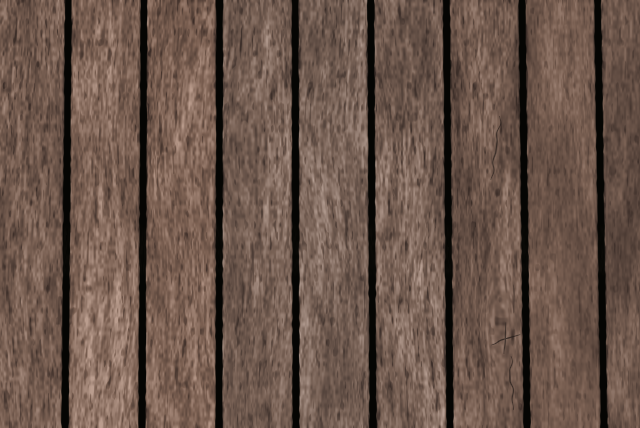
This texture is drawn by a WebGL 1 fragment shader. Its source:

```glsl
precision highp float;
uniform vec2 u_resolution;

#define GAP_HALF 0.046
#define FIRST_GAP vec2(0.1523, 0.1602)
#define PITCH vec2(0.1805, 0.1772)
#define KNOT vec2(1.173, 0.245)
#define KNOT_BOARD 5.0
#define GRAIN 0.52
#define FIBRE 0.30
#define WEAR 0.50
#define SHADOW vec3(0.02, 0.02, 0.01)
#define DARK_WOOD vec3(0.23, 0.18, 0.16)
#define MID_WOOD vec3(0.47, 0.38, 0.33)
#define PALE_WOOD vec3(0.71, 0.62, 0.57)

float hash(vec2 p) {
  vec3 q = fract(p.xyx * 0.1031);
  q += dot(q, q.yzx + 33.33);
  return fract((q.x + q.y) * q.z);
}

float noise(vec2 p) {
  vec2 i = floor(p), f = fract(p);
  f *= f * (3.0 - 2.0 * f);
  vec2 e = vec2(1.0, 0.0);
  return mix(mix(hash(i), hash(i + e), f.x),
             mix(hash(i + e.yx), hash(i + e.xx), f.x), f.y);
}

float fbm(vec2 p) {
  float sum = 0.0, amp = 0.5;
  for (int i = 0; i < 4; i++) {
    sum += amp * noise(p);
    p = p * 2.03 + 17.3;
    amp *= 0.5;
  }
  return sum / 0.9375;
}

// Wavering split from a to b, thinning toward both ends
float crack(vec2 p, vec2 a, vec2 b, float width) {
  p += 0.010 * (vec2(noise(p * 45.0), noise(p * 45.0 + 9.0)) - 0.5);
  vec2 d = b - a;
  float h = clamp(dot(p - a, d) / dot(d, d), 0.0, 1.0);
  float w = width * (0.3 + 2.8 * h * (1.0 - h));
  float soft = 1.0 / u_resolution.y;
  return 1.0 - smoothstep(w - soft, w + soft, length(p - a - d * h));
}

vec3 woodColor(float tone) {
  vec3 low = mix(DARK_WOOD, MID_WOOD, clamp(tone * 2.0, 0.0, 1.0));
  return mix(low, PALE_WOOD, clamp(tone * 2.0 - 1.0, 0.0, 1.0));
}

void main() {
  vec2 p = gl_FragCoord.xy / u_resolution * vec2(1.5, 1.0);

  // Boards fan out slightly toward the bottom
  float pitch = mix(PITCH.x, PITCH.y, p.y);
  float across = (p.x - mix(FIRST_GAP.x, FIRST_GAP.y, p.y)) / pitch;
  float id = floor(across);
  float seed = hash(vec2(id + 20.0, 4.0));
  float edge = 0.5 - abs(fract(across) - 0.5);

  // Grain coordinates follow each board and bend around the knot
  vec2 k = (p - KNOT) / vec2(0.036, 0.10);
  float r = length(k);
  float knot = exp(-r * r) * (1.0 - step(0.5, abs(id - KNOT_BOARD)));
  vec2 g = vec2(across * 0.18 + 3.0, p.y + 2.0 + 5.0 * (id + 2.0));
  g.x += 0.030 * (noise(vec2(g.x * 8.0, g.y * 3.0)) - 0.5);
  g.x -= k.x * 0.022 * knot;

  // Weathered patches, long streaks and short fibres
  float patches = fbm(g * vec2(13.0, 3.5));
  float streak = noise(g * vec2(165.0, 24.0)) * 0.65
               + noise(g * vec2(80.0, 9.0) + 31.0) * 0.35;
  float fibre = noise(g * vec2(260.0, 95.0) + 7.0);
  float rough = mix(1.0, 0.6, smoothstep(4.5, 6.0, id)) * (0.65 + 0.8 * patches);

  // Light falls off away from the third board and toward the top
  float tone = 0.50 - 0.008 * (id - 2.0) * (id - 2.0) + 0.08 * seed;
  tone += 0.10 * (0.5 - p.y);
  tone += WEAR * (patches - 0.5);
  tone += rough * (GRAIN * (streak - 0.5) + FIBRE * (fibre - 0.5));
  tone -= 0.22 * rough * smoothstep(0.68, 0.9, noise(g * vec2(190.0, 40.0) + 53.0));

  // Pale knot with faint rings
  tone += knot * (0.16 + 0.10 * sin(r * 13.0 + 4.0 * patches));

  // Chipped pale left edge and rounded dark rim
  float leftEdge = 1.0 - smoothstep(0.0, 0.03, fract(across) - GAP_HALF);
  tone += 0.38 * leftEdge * smoothstep(0.4, 0.8, noise(p * vec2(90.0, 60.0)));
  tone -= 0.22 * (1.0 - smoothstep(GAP_HALF, GAP_HALF + 0.03, edge));

  vec3 wood = woodColor(tone);
  wood *= mix(vec3(0.98, 1.0, 1.02), vec3(1.03, 0.99, 0.97), hash(vec2(id + 9.0, 2.0)));

  // Splits in and above the knot
  float split = crack(p, vec2(1.172, 0.73), vec2(1.150, 0.58), 0.0016);
  split = max(split, crack(p, vec2(1.150, 0.195), vec2(1.218, 0.222), 0.0020));
  split = max(split, crack(p, vec2(1.186, 0.250), vec2(1.180, 0.175), 0.0016));
  split = max(split, crack(p, vec2(1.196, 0.165), vec2(1.201, 0.040), 0.0014));
  wood = mix(wood, DARK_WOOD * 0.6, 0.8 * split);

  // Black gaps with a dim joist below
  float joist = smoothstep(0.35, 0.37, p.y) * (1.0 - smoothstep(0.46, 0.48, p.y));
  vec3 gap = SHADOW + 0.10 * joist * DARK_WOOD * fibre;
  float ragged = GAP_HALF + 0.012 * (noise(vec2(across * 3.0, p.y * 70.0)) - 0.5);
  float soft = 0.8 / (u_resolution.y * pitch);
  vec3 color = mix(gap, wood, smoothstep(ragged - soft, ragged + soft, edge));
  gl_FragColor = vec4(color, 1.0);
}
```
